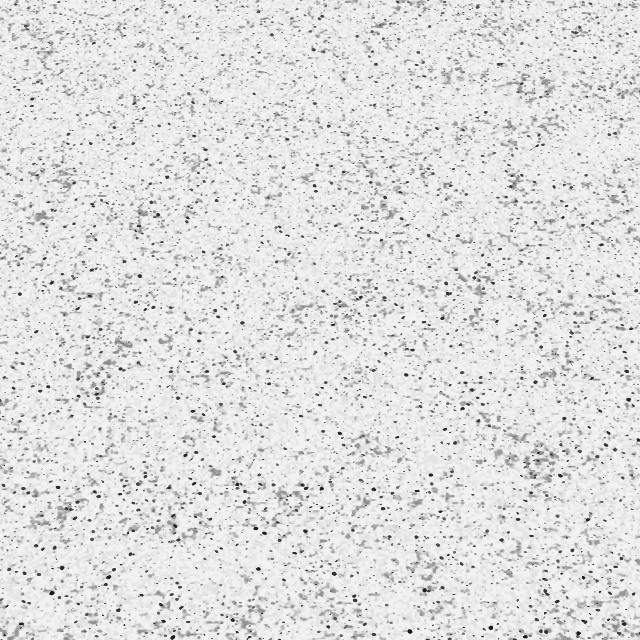
A Shadertoy shader for this texture:

```glsl
// Pale speckled stone surface, receding gently towards the top.

vec3 hash3(vec2 cell) {
    vec3 q = fract(cell.xyx * vec3(0.1031, 0.1030, 0.0973));
    q += dot(q, q.yxz + 33.33);
    return fract((q.xxy + q.yzz) * q.zyx);
}

float valueNoise(vec2 p) {
    vec2 cell = floor(p), f = fract(p);
    f = f * f * (3.0 - 2.0 * f);
    float low = mix(hash3(cell).x, hash3(cell + vec2(1, 0)).x, f.x);
    float high = mix(hash3(cell + vec2(0, 1)).x, hash3(cell + 1.0).x, f.x);
    return mix(low, high, f.y);
}

// Soft grey mineral stains, gathered into loose clusters
float stains(vec2 p, float cluster) {
    float n = 0.65 * valueNoise(p * vec2(115, 150) + 31.7)
            + 0.35 * valueNoise(p * vec2(210, 260) + 7.3);
    return smoothstep(0.60, 0.92, n + 0.38 * (cluster - 0.5));
}

// Scattered dark grains: jittered, rotated ellipses with uneven rims
float specks(vec2 p, float cluster, float softness) {
    vec2 home = floor(p);
    float rim = 0.16 * (valueNoise(p * 3.5) - 0.5);
    float cover = 0.0;
    for (int y = -1; y <= 1; y++)
    for (int x = -1; x <= 1; x++) {
        vec2 cell = home + vec2(x, y);
        vec3 place = hash3(cell + 113.0);
        vec3 kind = hash3(cell + 471.0);
        if (place.z > 0.32 + 0.3 * cluster) continue;

        vec2 d = p - cell - place.xy;
        float angle = 1.6 * (kind.x - 0.5);
        d = mat2(cos(angle), -sin(angle), sin(angle), cos(angle)) * d;
        d.y *= 1.1 + 0.6 * kind.y;

        float radius = 0.15 + 0.24 * pow(kind.z, 5.0);
        float strength = 0.2 + 0.78 * pow(max(kind.y, kind.z * kind.z), 2.0);
        float shape = 1.0 - smoothstep(-softness, softness, length(d) + rim - radius);
        cover = max(cover, shape * strength);
    }
    return cover;
}

void mainImage(out vec4 fragColor, in vec2 fragCoord) {
    vec2 uv = fragCoord / iResolution.xy;

    // Tilted plane: features shrink and flatten with height
    vec2 plane = vec2((uv.x - 0.5) * (1.0 + 0.3 * uv.y),
                      uv.y * (1.05 + 0.25 * uv.y)) + 2.0;
    float cluster = 0.6 * valueNoise(plane * vec2(16, 21))
                  + 0.4 * valueNoise(plane * vec2(37, 48) + 5.1);

    // Fine pale grain of the ground
    float grain = valueNoise(plane * 230.0 + 17.9) - 0.5;
    float shade = min(0.93 + 0.12 * grain, 0.95);

    // Stains and grains, fading slightly in the distance
    shade -= 0.35 * stains(plane, cluster);
    float dark = specks(plane * 98.0, cluster, 0.10 + 0.06 * uv.y);
    shade = mix(shade, 0.07, dark * (1.0 - 0.22 * uv.y));

    fragColor = vec4(vec3(shade), 1.0);
}
```
